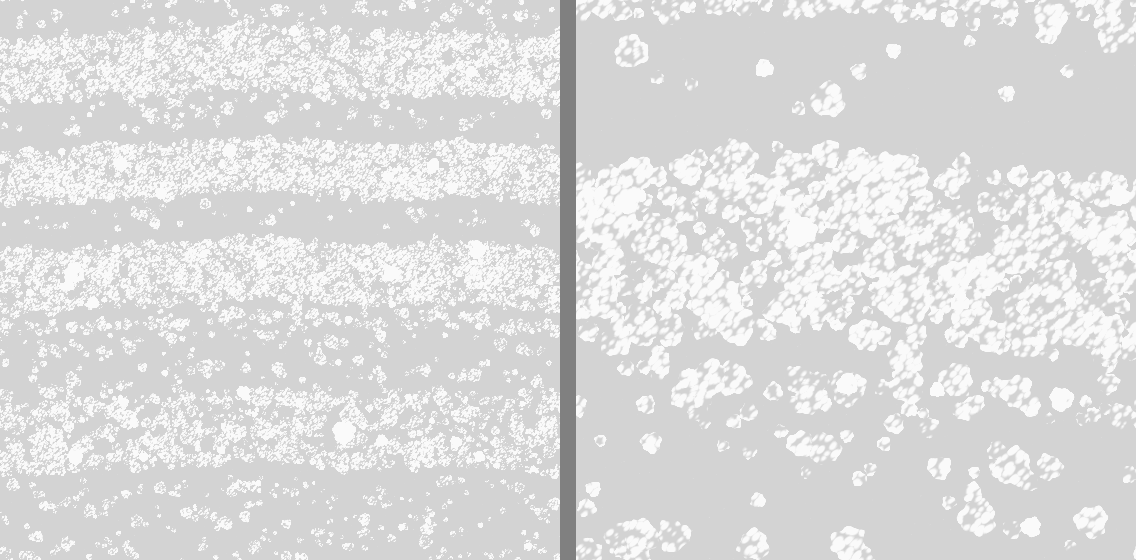
Left, the full canvas; right, a detail of the centre.
Give the GLSL for this pattern, as a WebGL 1 fragment shader.

```glsl
precision highp float;
// Four wavy horizontal bands of chalky round dabs on pale grey, with loose crumbs between.
// Three sizes of jittered dabs are kept or dropped by a density that follows the bands;
// leaning cellular grain then wears each dab away by its own amount.
uniform vec2 u_resolution;

vec3 hash3(vec2 p) {
  vec3 q = vec3(dot(p, vec2(127.1, 311.7)), dot(p, vec2(269.5, 183.3)), dot(p, vec2(419.2, 371.9)));
  return fract(sin(q) * 43758.55);
}

// Distance to the nearest jittered cell point
float cellular(vec2 p) {
  vec2 cell = floor(p);
  float nearest = 4.0;
  for (int y = -1; y <= 1; y++) {
    for (int x = -1; x <= 1; x++) {
      vec2 id = cell + vec2(float(x), float(y));
      vec2 d = id + hash3(id).xy - p;
      nearest = min(nearest, dot(d, d));
    }
  }
  return sqrt(nearest);
}

float band(float v, float top, float bottom) {
  return step(top, v) * step(v, bottom);
}

// Chance that a dab of the given size exists at this centre
float density(vec2 c, float size) {
  float wave = 0.008 * cos(6.2832 * c.x) + 0.004 * sin(12.566 * c.x) + 0.004 * cos(18.85 * c.x);
  float v = 1.0 - c.y - wave;
  float inset = 0.4 * size;
  float fine = step(size, 0.03);

  // Band bodies, the lowest one more open
  float body = 0.78 * band(v, 0.055 + inset, 0.172 - inset)
             + 0.92 * band(v, 0.252 + inset, 0.358 - inset)
             + 0.80 * band(v, 0.431 + inset, 0.545 - inset)
             + 0.42 * band(v, 0.705 + inset, 0.840 - inset);

  // Tight rows along the band edges
  float rows = band(v, 0.058, 0.074) + band(v, 0.155, 0.171)
             + band(v, 0.258, 0.275) + band(v, 0.338, 0.354)
             + band(v, 0.437, 0.454) + band(v, 0.529, 0.546)
             + 0.75 * band(v, 0.566, 0.584)
             + band(v, 0.708, 0.725) + band(v, 0.817, 0.836);

  // Clumped crumbs, leaving clear strips beside the bands
  float clump = sin(c.x * 33.0 + 2.0 * sin(c.y * 23.0)) * sin(c.y * 91.0 + 2.0 * sin(c.x * 19.0));
  float clear = band(v, 0.235, 0.252) + band(v, 0.354, 0.369)
              + band(v, 0.408, 0.431) + band(v, 0.838, 0.853);
  float crumbs = (0.05 + 0.33 * smoothstep(-0.1, 0.6, clump)) * (1.0 - clear);

  return max(body, fine * max(0.93 * rows, crumbs));
}

// Strongest fill among the dabs of one size covering p
float dabs(vec2 p, float count, float seed) {
  vec2 g = p * count;
  float fill = 0.0;
  for (int y = -1; y <= 1; y++) {
    for (int x = -1; x <= 1; x++) {
      vec2 id = floor(g) + vec2(float(x), float(y));
      vec3 place = hash3(id + seed);
      vec3 look = hash3(id + seed + 57.3);
      vec2 centre = id + place.xy;
      vec2 d = g - centre;
      float angle = atan(d.y, d.x + 0.0001);
      float radius = mix(0.30, 0.60, look.x);
      radius *= 1.0 + 0.09 * sin(3.0 * angle + 6.3 * look.y) + 0.06 * sin(7.0 * angle + 6.3 * look.z);
      float r = length(d) / radius;
      float worn = mix(0.36, 0.55, look.y) + 0.06 * smoothstep(0.5, 0.85, r);
      float strength = mix(worn, 0.85, step(0.94, look.z));
      float kept = step(place.z, density(centre / count, 1.0 / count));
      fill = max(fill, kept * strength * (1.0 - smoothstep(0.88, 1.04, r)));
    }
  }
  return fill;
}

void main() {
  vec2 p = gl_FragCoord.xy / u_resolution.y;

  float fill = dabs(p, 27.0, 3.0);
  fill = max(fill, dabs(p, 47.0, 19.0));
  fill = max(fill, dabs(p, 88.0, 41.0));

  // Fine grain stretched along the rising diagonal, over coarser patches
  vec2 lean = vec2(p.x + p.y, 1.7 * (p.y - p.x)) * 0.7;
  float grain = 0.62 * cellular(lean * 165.0) + 0.38 * cellular(lean * 68.0 + 9.0);

  float ink = smoothstep(-0.10, 0.13, fill - grain);
  gl_FragColor = vec4(mix(vec3(0.828), vec3(0.98), ink), 1.0);
}
```
